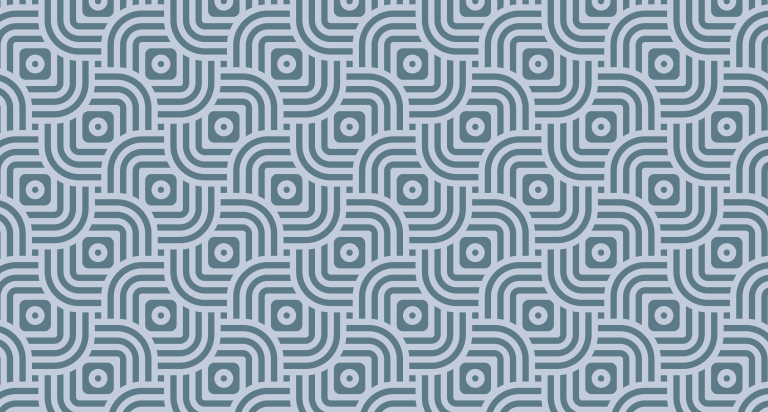
A Shadertoy shader for this pattern:

```glsl
// Interlaced ribbons: every square cell holds concentric rounded corners that
// bend around one of its two opposite hubs, with a dotted square on each hub.
// Cells alternate like a checkerboard; one unit is the width of one stripe.

const float CELL = 0.08187;                 // cell side, in canvas widths
const float STRIPES = 10.0;                 // stripe widths per cell side
const vec2 HUB = vec2(0.0458, 0.4531);      // one hub, in canvas widths
const vec3 SLATE = vec3(0.36, 0.48, 0.53);
const vec3 MIST = vec3(0.76, 0.80, 0.86);

// Coverage of the side where the signed distance is positive
float cover(float dist, float pixel) {
    return clamp(0.5 + dist / pixel, 0.0, 1.0);
}

// Distance from a hub whose level lines are squares, rounded beyond the core
float roundedSquare(vec2 p, float core) {
    vec2 q = p - core;
    return core + length(max(q, 0.0)) + min(max(q.x, q.y), 0.0);
}

// Dark coverage of the dotted square and of the stripes around it
float motif(vec2 p, float limit, float pixel) {
    float d = clamp(roundedSquare(p, 3.0), 3.0, limit);
    float stripes = cover(abs(mod(d, 2.0) - 1.0) - 0.5, pixel);
    float square = cover(2.5 - roundedSquare(p, 1.5), pixel);
    float ring = cover(0.5 - abs(length(p) - 1.0), pixel);
    return max(stripes, square) * (1.0 - ring);
}

void mainImage(out vec4 fragColor, in vec2 fragCoord) {
    vec2 grid = (fragCoord / iResolution.x - HUB) / CELL;
    float pixel = STRIPES / (CELL * iResolution.x);

    // Offsets from the two hubs on the diagonal of this cell
    vec2 offset = STRIPES * abs(grid - 2.0 * floor(0.5 * grid + 0.5));
    vec2 id = floor(grid);
    bool odd = mod(id.x + id.y, 2.0) > 0.5;
    vec2 nearHub = odd ? offset : STRIPES - offset;
    vec2 farHub = STRIPES - nearHub;

    // The near ribbon lies on top, up to its pale outer border
    float outside = cover(roundedSquare(nearHub, 3.0) - 9.5, pixel);
    float dark = mix(motif(nearHub, 9.0, pixel),
                     motif(farHub, STRIPES, pixel), outside);

    fragColor = vec4(mix(MIST, SLATE, dark), 1.0);
}
```
